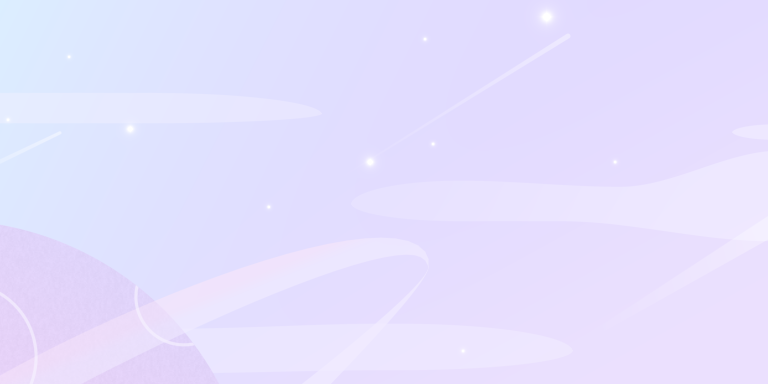
Give the GLSL for this background, as a Shadertoy shader.

```glsl
// Pastel dream sky: soft clouds, fading light streaks, a planet rim and a looping ribbon.
// Each layer is a signed depth (positive inside) blended over a diagonal gradient.
// The canvas is 100 units high, with the origin at the lower left.
#define SKY_BLUE vec3(0.860, 0.933, 1.000)
#define SKY_LILAC vec3(0.884, 0.856, 1.000)
#define SKY_PINK vec3(0.922, 0.880, 0.996)
#define CLOUD_TINT vec3(0.955, 0.945, 1.000)
#define PLANET_TOP vec3(0.868, 0.832, 0.982)
#define PLANET_LOW vec3(0.902, 0.822, 0.970)
#define RIBBON_PINK vec3(0.970, 0.902, 0.980)
#define RIBBON_PALE vec3(0.945, 0.925, 1.000)
#define GRAIN 0.014
#define RIBBON_STEPS 24

float hash(vec2 p) {
    vec3 q = fract(vec3(p.xyx) * 0.1031);
    q += dot(q, q.yzx + 33.33);
    return fract((q.x + q.y) * q.z);
}

float noise(vec2 p) {
    vec2 i = floor(p), f = fract(p);
    f = f * f * (3.0 - 2.0 * f);
    return mix(mix(hash(i), hash(i + vec2(1, 0)), f.x),
               mix(hash(i + vec2(0, 1)), hash(i + 1.0), f.x), f.y);
}

// Antialiased coverage of a depth measured in canvas units
float fill(float depth) {
    return smoothstep(0.0, 150.0 / iResolution.y, depth);
}

// Horizontal band that narrows from x = body to a rounded tip
float cloud(vec2 p, vec2 tip, float body, float up, float down) {
    float t = clamp((p.x - body) / (tip.x - body), 0.0, 1.0);
    float k = sqrt(1.0 - t * t);
    return fill(min(tip.y + up * k - p.y, p.y - tip.y + down * k));
}

// Depth inside a tapered segment, and the position along it
vec2 taper(vec2 p, vec2 a, vec2 b, float wa, float wb) {
    vec2 ab = b - a;
    float h = clamp(dot(p - a, ab) / dot(ab, ab), 0.0, 1.0);
    return vec2(mix(wa, wb, h) - length(p - a - ab * h), h);
}

float streak(vec2 p, vec2 a, vec2 b, float wa, float wb) {
    vec2 s = taper(p, a, b, wa, wb);
    return fill(s.x) * s.y;
}

vec2 bezier(vec2 a, vec2 b, vec2 c, vec2 d, float t) {
    float s = 1.0 - t;
    return s * s * s * a + 3.0 * s * t * (s * b + t * c) + t * t * t * d;
}

// Depth inside a curved stroke whose half width goes from wa to wb with t squared
float ribbon(vec2 p, vec2 a, vec2 b, vec2 c, vec2 d, float wa, float wb) {
    float depth = -1e3, lastW = wa;
    vec2 last = a;
    for (int i = 1; i <= RIBBON_STEPS; i++) {
        float t = float(i) / float(RIBBON_STEPS);
        vec2 next = bezier(a, b, c, d, t);
        float w = mix(wa, wb, t * t);
        depth = max(depth, taper(p, last, next, lastW, w).x);
        last = next;
        lastW = w;
    }
    return depth;
}

float star(vec2 d, float size) {
    d /= size;
    float r2 = dot(d, d);
    float rays = exp(-9.0 * abs(d.x * d.y) - 0.25 * r2);
    return exp(-0.7 * r2) + 0.3 * exp(-0.14 * r2) + 0.25 * rays;
}

void mainImage(out vec4 fragColor, in vec2 fragCoord) {
    vec2 p = 100.0 * fragCoord / iResolution.y;
    p.x *= 2.0 * iResolution.y / iResolution.x;

    // Sky
    float fade = 1.0 - clamp((p.x + 0.5 * (100.0 - p.y)) / 170.0, 0.0, 1.0);
    vec3 col = mix(SKY_BLUE, SKY_LILAC, 1.0 - fade * fade);
    col = mix(col, SKY_PINK, smoothstep(10.0, 130.0, 0.55 * p.x - p.y + 30.0));

    // Clouds
    float bulge = 9.4 * smoothstep(161.5, 203.0, p.x) - 1.6 * smoothstep(120.0, 161.5, p.x);
    float sag = 5.2 * smoothstep(146.0, 200.5, p.x);
    float wide = cloud(p, vec2(91.4, 46.9), 119.8, 6.25 + bulge, 4.7 + sag);
    col = mix(col, CLOUD_TINT, 0.40 * cloud(p, vec2(83.9, 70.3), 39.0, 5.7, 2.6));
    col = mix(col, CLOUD_TINT, wide * mix(0.28, 0.52, smoothstep(95.0, 190.0, p.x)));
    float dip = smoothstep(100.0, 45.0, p.x);
    col = mix(col, CLOUD_TINT, 0.42 * cloud(p, vec2(149.2, 8.6), 104.0, 7.3 - 1.3 * dip, 5.2 + 0.8 * dip));
    col = mix(col, CLOUD_TINT, 0.55 * cloud(p, vec2(190.6, 65.6), 201.8, 2.2, 2.2));

    // Light streaks
    float light = 0.40 * streak(p, vec2(87.8, 53.1), vec2(147.9, 90.6), 0.3, 0.85);
    light += 0.42 * streak(p, vec2(152.9, 12.0), vec2(212.0, 47.9), 0.9, 3.3);
    light += 0.45 * streak(p, vec2(-20.0, 48.3), vec2(15.6, 65.4), 0.9, 0.6);
    col = mix(col, vec3(1), light);

    // Planet with a fine grain
    float planet = fill(80.7 - length(p - vec2(-14.0, -37.8)));
    vec3 ground = mix(PLANET_LOW, PLANET_TOP, smoothstep(0.0, 45.0, 0.7 * p.y + 0.4 * p.x));
    ground += GRAIN * (noise(p * vec2(1.8, 0.9)) + noise(p * 3.1) - 1.0);
    col = mix(col, ground, planet);

    // Ribbon: broad upper sweep, then a thin turn into the tail
    vec2 turn = vec2(111.6, 30.5);
    float sweep = ribbon(p, vec2(0.0, -4.7), vec2(39.0, 17.7), vec2(110.7, 47.9), turn, 6.2, 0.2);
    float tail = ribbon(p, turn, vec2(111.5, 27.4), vec2(100.3, 15.8), vec2(78.0, -4.2), 0.2, 3.1);
    vec3 silk = mix(RIBBON_PALE, RIBBON_PINK, smoothstep(0.0, 5.0, p.y - 0.42 * p.x + 4.0));
    col = mix(col, silk, fill(sweep) * mix(0.65, 0.50, planet));
    col = mix(col, RIBBON_PALE, 0.75 * fill(tail) * (1.0 - fill(sweep)));

    // Crater rings
    float rings = fill(0.6 - abs(length(p - vec2(-9.9, 7.0)) - 19.3));
    rings = max(rings, fill(0.6 - abs(length(p - vec2(47.9, 22.7)) - 12.5)));
    col = mix(col, vec3(0.965, 0.95, 1.0), 0.65 * rings * planet);

    // Stars: x, y, size
    vec3 stars[10] = vec3[10](vec3(142.4, 95.6, 1.2), vec3(96.4, 57.8, 0.8), vec3(33.9, 66.4, 0.75),
        vec3(18, 85.2, 0.3), vec3(110.7, 89.8, 0.33), vec3(112.8, 62.5, 0.33), vec3(160.2, 57.8, 0.33),
        vec3(70, 46.1, 0.33), vec3(120.6, 8.6, 0.33), vec3(2.1, 68.8, 0.33));
    float shine = 0.0;
    for (int i = 0; i < 10; i++) shine += star(p - stars[i].xy, stars[i].z);
    col = mix(col, vec3(1), min(shine, 1.0));

    fragColor = vec4(col, 1.0);
}
```
